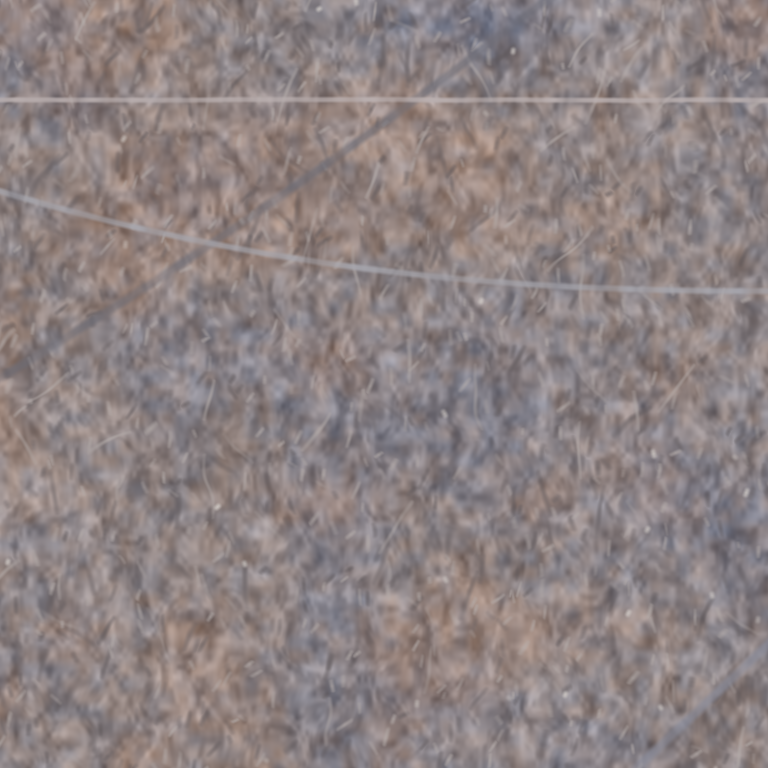
Reproduce this texture procedurally as a WebGL 2 fragment shader.

```glsl
#version 300 es
precision highp float;

uniform vec2 u_resolution;
out vec4 fragColor;

const vec3 GROUND = vec3(0.556, 0.515, 0.515);
const vec3 RUST_SHIFT = vec3(0.045, -0.005, -0.045);
const vec3 SLATE_SHIFT = vec3(-0.035, -0.018, 0.004);
const vec3 STRAW = vec3(0.71, 0.68, 0.67);
const vec3 SHADE = vec3(0.37, 0.345, 0.355);
const vec3 PALE_WIRE = vec3(0.73, 0.69, 0.69);
const vec3 GREY_WIRE = vec3(0.66, 0.66, 0.69);
const vec3 DARK_WIRE = vec3(0.42, 0.42, 0.46);
const vec3 BLUE_WIRE = vec3(0.53, 0.54, 0.60);
const float COARSE_GRAIN = 0.12;
const float MEDIUM_GRAIN = 0.17;
const float FINE_GRAIN = 0.10;

// Integer hash giving three values in 0..1
vec3 hash3(vec2 cell, float seed) {
  uvec3 v = uvec3(ivec3(vec3(cell, seed)) + 4096);
  v = v * 1664525u + 1013904223u;
  v.x += v.y * v.z; v.y += v.z * v.x; v.z += v.x * v.y;
  v ^= v >> 16u;
  v.x += v.y * v.z; v.y += v.z * v.x; v.z += v.x * v.y;
  return vec3(v >> 8u) / 16777216.0;
}

// Smooth value noise centred on zero
float noise(vec2 p, float seed) {
  vec2 i = floor(p), f = fract(p);
  f = f * f * (3.0 - 2.0 * f);
  float low = mix(hash3(i, seed).x, hash3(i + vec2(1, 0), seed).x, f.x);
  float high = mix(hash3(i + vec2(0, 1), seed).x, hash3(i + 1.0, seed).x, f.x);
  return mix(low, high, f.y) - 0.5;
}

float broadNoise(vec2 p, float seed) {
  return 0.6 * noise(p, seed) + 0.4 * noise(p * 2.3, seed + 1.0);
}

// Soft tapered stalks, one at most per cell; sizes in cell units
float stalks(vec2 uv, float cells, float halfLength, float width, float density, float seed) {
  vec2 p = uv * cells, home = floor(p);
  float cover = 0.0;
  for (int y = -1; y <= 1; y++) {
    for (int x = -1; x <= 1; x++) {
      vec2 cell = home + vec2(x, y);
      vec3 place = hash3(cell, seed), form = hash3(cell, seed + 1.0);
      if (place.z > density) continue;
      float lean = (form.x + form.y - 1.0) * 1.2;
      vec2 along = vec2(sin(lean), cos(lean));
      vec2 d = p - cell - place.xy;
      float reach = halfLength * mix(0.35, 1.0, form.z);
      float t = dot(d, along);
      float dist = length(d - along * clamp(t, -reach, reach));
      float strength = mix(0.35, 1.0, form.y) * (1.0 - 0.5 * abs(t) / (reach + width));
      cover = max(cover, strength * smoothstep(width, 0.0, dist));
    }
  }
  return cover;
}

// Blurred line at a signed height offset, corrected for slope
float wire(float offset, float slope, float width) {
  return smoothstep(width, width * 0.15, abs(offset) / sqrt(1.0 + slope * slope));
}

float patchMask(vec2 uv, vec2 centre, vec2 size) {
  vec2 d = (uv - centre) / size;
  return exp(-dot(d, d));
}

void main() {
  vec2 uv = gl_FragCoord.xy / u_resolution;
  vec2 bent = uv + 0.012 * vec2(noise(uv * 26.0, 1.0), noise(uv * 26.0, 2.0));

  // Broad stains
  float rust = smoothstep(0.02, 0.28, broadNoise(uv * 5.0, 3.0));
  rust += 1.1 * patchMask(uv, vec2(0.42, 0.34), vec2(0.07, 0.035));
  float slate = smoothstep(0.0, 0.3, broadNoise(uv * 4.0, 6.0));
  slate += 1.7 * patchMask(uv, vec2(0.60, 0.97), vec2(0.13, 0.06));
  slate += 0.7 * patchMask(uv, vec2(0.85, 0.36), vec2(0.22, 0.17));
  vec3 color = GROUND + RUST_SHIFT * rust * 0.7 + SLATE_SHIFT * slate;
  color += 0.05 * broadNoise(uv * 7.0, 9.0);

  // Matted grain, slightly taller than wide
  float grain = COARSE_GRAIN * noise(bent * vec2(44.0, 32.0), 12.0);
  grain += MEDIUM_GRAIN * noise(bent * vec2(88.0, 62.0), 13.0);
  grain += FINE_GRAIN * noise(bent * vec2(160.0, 115.0), 14.0);
  color += grain * vec3(1.0, 0.98, 0.97);
  color += vec3(0.05, 0.0, -0.05) * noise(uv * 55.0, 15.0);

  // Shadows, dry stalks and bright flecks
  color = mix(color, SHADE, 0.60 * stalks(bent, 17.0, 0.60, 0.095, 0.24, 20.0));
  color = mix(color, SHADE, 0.55 * stalks(bent, 46.0, 0.45, 0.26, 0.24, 23.0));
  color = mix(color, STRAW, 0.65 * stalks(bent, 15.0, 0.60, 0.065, 0.20, 26.0));
  color = mix(color, STRAW, 0.65 * stalks(bent, 48.0, 0.45, 0.22, 0.24, 29.0));
  color = mix(color, vec3(0.84, 0.82, 0.80), 0.8 * stalks(uv, 30.0, 0.10, 0.17, 0.03, 32.0));

  // Strung wires with uneven brightness
  float wear = 0.85 + 0.6 * noise(uv * 50.0, 36.0);
  float rise = 0.508 + 0.6 * uv.x + 0.13 * uv.x * uv.x;
  float riseSlope = 0.6 + 0.26 * uv.x;
  color = mix(color, DARK_WIRE, 0.62 * wear * wire(uv.y - rise, riseSlope, 0.0095));
  float corner = uv.y - 0.01 - 0.94 * (uv.x - 0.84);
  color = mix(color, BLUE_WIRE, 0.65 * wear * wire(corner, 0.94, 0.010));
  float left = 1.0 - uv.x;
  float sag = 0.621 + 0.13 * pow(max(left, 0.0), 2.3);
  float sagSlope = 0.3 * left;
  color = mix(color, GREY_WIRE, 0.78 * wear * wire(uv.y - sag, sagSlope, 0.0065));
  float level = uv.y - 0.870 - 0.002 * noise(vec2(uv.x * 12.0, 0.5), 38.0);
  color = mix(color, PALE_WIRE, 0.9 * wear * wire(level, 0.0, 0.0055));

  fragColor = vec4(clamp(color, 0.0, 1.0), 1.0);
}
```
